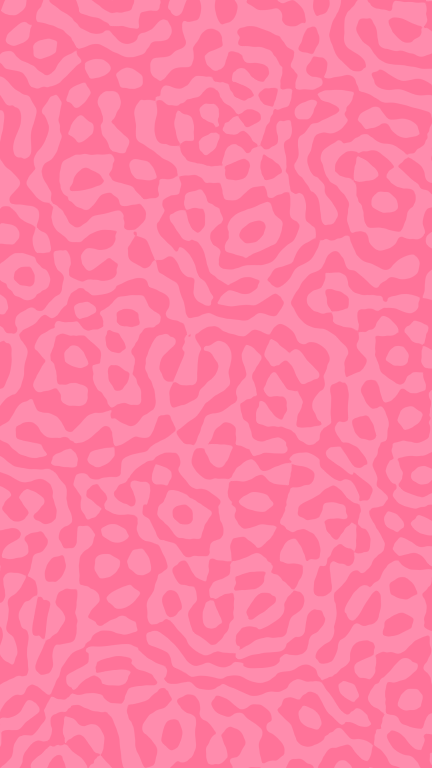
A Shadertoy shader for this pattern:

```glsl
const float TAU = 6.2831853;
const int WAVES = 16;
const float STRIPES = 27.0; // stripe periods per canvas height
const vec3 ROSE = vec3(1.0, 0.45, 0.60);
const vec3 BLUSH = vec3(1.0, 0.55, 0.68);

float hash(float n) {
    return fract(sin(n * 127.1 + 3.7) * 4375.85);
}

vec2 gradientAt(vec2 cell, float seed) {
    float angle = TAU * hash(dot(cell, vec2(1.37, 7.91)) + seed);
    return vec2(cos(angle), sin(angle));
}

float gradientNoise(vec2 p, float seed) {
    vec2 cell = floor(p), f = p - cell;
    vec2 u = f * f * f * (f * (f * 6.0 - 15.0) + 10.0);
    vec2 e = vec2(1.0, 0.0);
    float a = dot(gradientAt(cell, seed), f);
    float b = dot(gradientAt(cell + e.xy, seed), f - e.xy);
    float c = dot(gradientAt(cell + e.yx, seed), f - e.yx);
    float d = dot(gradientAt(cell + e.xx, seed), f - e.xx);
    return mix(mix(a, b, u.x), mix(c, d, u.x), u.y);
}

// Sum of unit-wavelength waves, softly clipped to even out the amplitude
float clippedWaves(vec2 p, vec3 waves[WAVES]) {
    float sum = 0.0;
    for (int i = 0; i < WAVES; i++) {
        sum += cos(dot(p, waves[i].xy) + waves[i].z);
    }
    return tanh(1.5 * sum / sqrt(0.5 * float(WAVES)));
}

// Mean of the clipped field on a circle
float ringMean(vec2 p, float radius, int count, vec3 waves[WAVES]) {
    float sum = 0.0;
    for (int i = 0; i < count; i++) {
        float angle = TAU * (float(i) + 0.5) / float(count);
        sum += clippedWaves(p + radius * vec2(cos(angle), sin(angle)), waves);
    }
    return sum / float(count);
}

// Alternating rings excite and inhibit, giving stripes of even width
float labyrinth(vec2 p, vec3 waves[WAVES]) {
    return clippedWaves(p, waves)
         - 2.8 * ringMean(p, 0.61, 8, waves)
         + 2.8 * ringMean(p, 1.12, 14, waves)
         - ringMean(p, 1.62, 20, waves);
}

void mainImage(out vec4 fragColor, in vec2 fragCoord) {
    vec2 p = fragCoord / iResolution.y * STRIPES;

    // Gentle bending hides the regularity of the waves
    vec2 bend = vec2(gradientNoise(p * 0.22, 11.0), gradientNoise(p * 0.22, 47.0));
    p += 0.9 * bend;

    // Waves spread over all directions with random phases
    vec3 waves[WAVES];
    for (int i = 0; i < WAVES; i++) {
        float n = float(i);
        float angle = 0.5 * TAU * (n + 0.8 * hash(n)) / float(WAVES);
        waves[i] = vec3(TAU * cos(angle), TAU * sin(angle), TAU * hash(n + 31.0));
    }

    // Smooth two-tone edge
    float field = labyrinth(p, waves);
    float edge = 0.75 * length(vec2(dFdx(field), dFdy(field))) + 1e-4;
    fragColor = vec4(mix(ROSE, BLUSH, smoothstep(-edge, edge, field)), 1.0);
}
```
